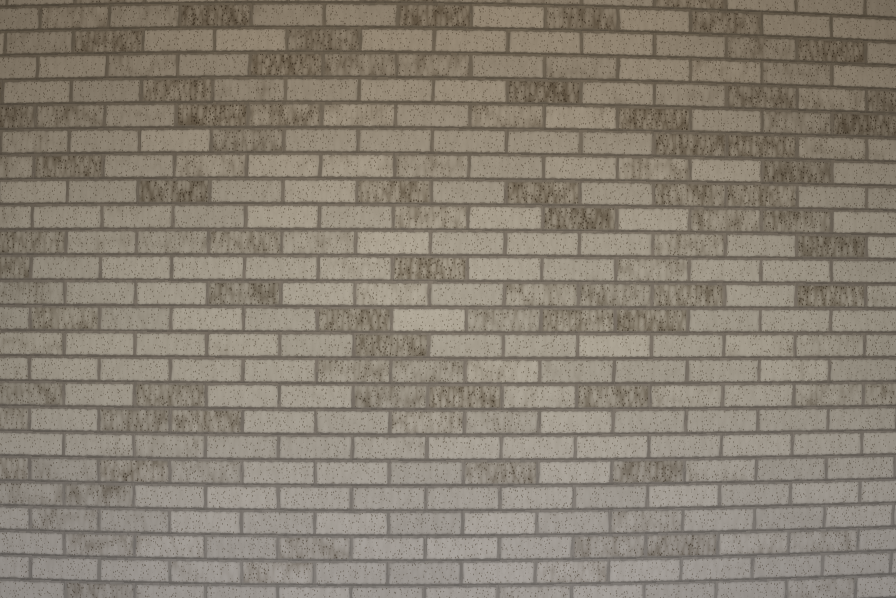
Write a WebGL 1 fragment shader that draws this texture.

```glsl
precision highp float;
uniform vec2 u_resolution;

// Layout: all lengths are in canvas heights or in brick courses
const vec2 BRICKS_PER_HEIGHT = vec2(8.0, 23.3);
const vec2 GRID_PHASE = vec2(0.25, 0.32);
const float BARREL = 0.06;
const float SHEAR = 0.018;
const vec2 JOINT_HALF = vec2(0.07, 0.085);
const float CORNER = 0.05;
const float EDGE_WOBBLE = 0.05;

// Wear
const vec2 PIT_CELLS = vec2(30.0, 8.0);
const vec2 STREAK_CELLS = vec2(15.0, 1.7);
const vec2 BLOTCH_CELLS = vec2(3.0, 1.3);
const float PIT_DEPTH = 0.36;
const float GRIME_DEPTH = 0.38;
const float SOILED_BELT = 0.76;
const float VIGNETTE = 0.24;

// Colours
const vec3 BRICK_LOW = vec3(0.725, 0.705, 0.685);
const vec3 BRICK_MID = vec3(0.70, 0.67, 0.61);
const vec3 BRICK_TOP = vec3(0.63, 0.575, 0.495);
const vec3 MORTAR_LOW = vec3(0.525, 0.505, 0.485);
const vec3 MORTAR_MID = vec3(0.475, 0.44, 0.395);
const vec3 MORTAR_TOP = vec3(0.42, 0.375, 0.31);
const vec3 GRIME_TINT = vec3(0.92, 1.00, 1.12);

float hash(vec2 p) {
  return fract(sin(dot(p, vec2(12.99, 78.23))) * 4375.85);
}

vec2 hash2(vec2 p) {
  return vec2(hash(p), hash(p + 37.7));
}

// Cellular noise: distance to the nearest point, and that point's random value
vec2 cellular(vec2 p) {
  vec2 cell = floor(p);
  vec2 nearest = vec2(8.0, 0.0);
  for (int j = -1; j <= 1; j++) {
    for (int i = -1; i <= 1; i++) {
      vec2 c = cell + vec2(float(i), float(j));
      float d = length(c + hash2(c) - p);
      if (d < nearest.x) nearest = vec2(d, hash(c + 11.3));
    }
  }
  return nearest;
}

// Broad, slow stains from layered sines
float stains(vec2 p) {
  float s = sin(p.x * 3.1 + 1.7 * sin(p.y * 4.3 + 0.6));
  s += 0.7 * sin(p.y * 9.0 - p.x * 2.3 + 1.4);
  s += 0.5 * sin(p.x * 11.0 + p.y * 7.0 + 2.0);
  return s / 2.2;
}

// Lens bow and slight perspective
vec2 wallPosition(vec2 p) {
  vec2 w = p * (1.0 + BARREL * dot(p, p));
  return w + vec2(-SHEAR * p.y, p.x * (0.004 + 0.02 * p.y));
}

float roundedBox(vec2 p, vec2 halfSize, float radius) {
  vec2 q = abs(p) - halfSize + radius;
  return length(max(q, 0.0)) + min(max(q.x, q.y), 0.0) - radius;
}

// Blend from low through middle to top of the wall
vec3 wallGradient(vec3 low, vec3 mid, vec3 top, float height) {
  vec3 lower = mix(low, mid, smoothstep(0.0, 0.45, height));
  return mix(lower, top, smoothstep(0.45, 1.0, height));
}

void main() {
  vec2 p = (gl_FragCoord.xy - 0.5 * u_resolution) / u_resolution.y;
  float height = p.y + 0.5;

  // Running bond: alternate courses slide by half a brick
  vec2 grid = wallPosition(p) * BRICKS_PER_HEIGHT + GRID_PHASE;
  grid.x += 0.5 * mod(floor(grid.y), 2.0);
  vec2 id = floor(grid);
  vec2 local = fract(grid) - 0.5;
  float tone = hash(id + 3.1);
  float soil = hash(id + 19.4);

  // Brick outline with ragged edges
  float aspect = BRICKS_PER_HEIGHT.y / BRICKS_PER_HEIGHT.x;
  vec2 streak = cellular(grid * STREAK_CELLS + 7.0 * tone);
  vec2 halfBrick = vec2(0.5 * aspect, 0.5) - JOINT_HALF;
  float edge = roundedBox(local * vec2(aspect, 1.0), halfBrick, CORNER);
  edge += EDGE_WOBBLE * (streak.x - 0.45);
  float blur = 0.8 * BRICKS_PER_HEIGHT.y / u_resolution.y;
  float brickMask = 1.0 - smoothstep(-blur, blur, edge);

  // Uneven grime, strongest along a belt in the upper wall
  float stain = stains(p);
  float beltOffset = (height - SOILED_BELT) * 6.0;
  float belt = exp(-beltOffset * beltOffset);
  float soiling = soil + 0.13 * stain + 0.16 * belt + 0.12 * p.y;
  float blotch = cellular(grid * BLOTCH_CELLS + 4.0 * soil).x;
  float grime = 0.16 + 0.84 * smoothstep(0.55, 1.15, soiling + 0.3 * (blotch - 0.45));
  float streaks = 0.5 + 0.5 * smoothstep(0.1, 0.8, streak.x) + 0.35 * (streak.y - 0.5);

  // Fine upright pits, fainter where small
  vec2 pit = cellular(grid * PIT_CELLS + 5.0 * soil);
  float pitSize = 0.28 + 0.18 * pit.y + 0.12 * grime;
  float pits = 1.0 - smoothstep(0.0, pitSize, pit.x);
  pits *= smoothstep(0.35, 1.0, pit.y) * (0.75 + 0.5 * grime);

  vec3 brick = wallGradient(BRICK_LOW, BRICK_MID, BRICK_TOP, height);
  brick *= 0.95 + 0.06 * tone + 0.03 * stain;
  brick *= 1.0 - GRIME_DEPTH * grime * streaks * GRIME_TINT;
  brick *= 1.0 - PIT_DEPTH * pits * GRIME_TINT;
  brick *= 1.0 - 0.06 * smoothstep(-0.1, 0.0, edge);

  // Mortar, shaded beneath each brick
  vec3 mortar = wallGradient(MORTAR_LOW, MORTAR_MID, MORTAR_TOP, height);
  mortar *= 0.95 + 0.10 * streak.y + 0.04 * stain;
  mortar *= 1.0 - 0.12 * smoothstep(0.38, 0.47, -local.y);

  vec3 color = mix(mortar, brick, brickMask);
  color *= 1.0 - VIGNETTE * dot(p, p);
  gl_FragColor = vec4(color, 1.0);
}
```
